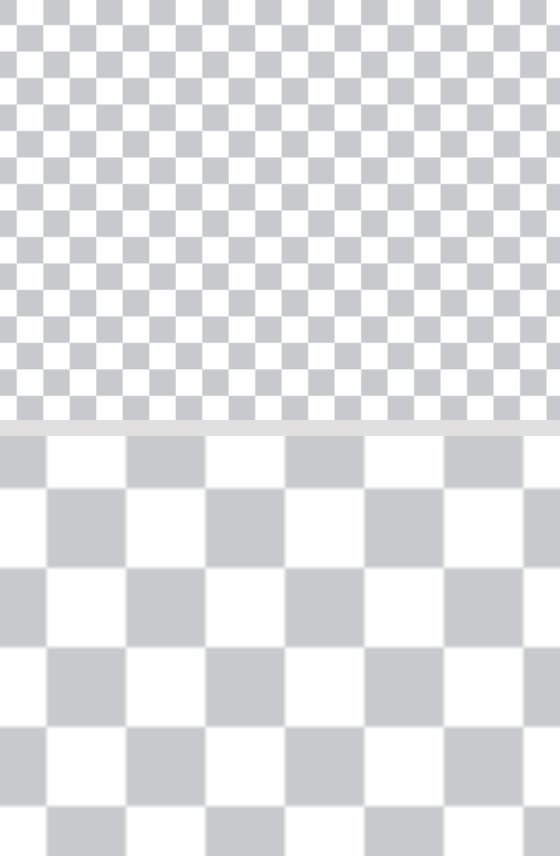
Top, the full canvas; bottom, a detail of the centre.
This pattern is drawn by a Shadertoy shader. Its source:

```glsl
const vec3 WHITE = vec3(1.0);
const vec3 GRAY = vec3(0.783, 0.788, 0.803);

// Lengths are fractions of the canvas height
const float CELL_SIZE = 0.06306;
const vec2 GRID_ORIGIN = vec2(0.0400, 0.0575);
const float EDGE_SOFTNESS = 0.0036;

// Square wave per axis, flipping sign at every integer with a soft ramp
vec2 softSquareWave(vec2 p, float rampWidth) {
    vec2 triangle = abs(2.0 * fract(0.5 * p + 0.25) - 1.0) - 0.5;
    return clamp(2.0 * triangle / rampWidth, -1.0, 1.0);
}

// 0 on even cells, 1 on odd cells
float checker(vec2 p, float rampWidth) {
    vec2 wave = softSquareWave(p, rampWidth);
    return 0.5 - 0.5 * wave.x * wave.y;
}

void mainImage(out vec4 fragColor, in vec2 fragCoord) {
    vec2 uv = fragCoord / iResolution.y;
    vec2 gridPos = (uv - GRID_ORIGIN) / CELL_SIZE;

    // Never let the ramp get thinner than one pixel
    float rampWidth = max(EDGE_SOFTNESS, 1.0 / iResolution.y) / CELL_SIZE;

    vec3 color = mix(WHITE, GRAY, checker(gridPos, rampWidth));
    fragColor = vec4(color, 1.0);
}
```
